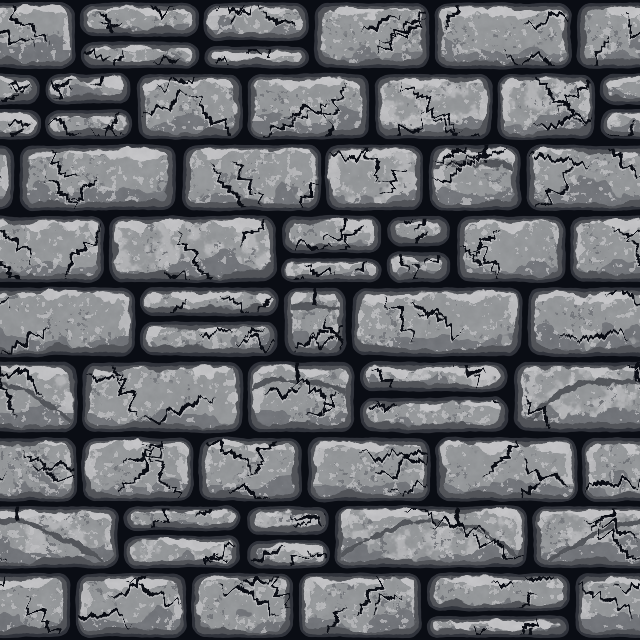
Give the GLSL for this texture, as a three.js fragment shader.

```glsl
varying vec2 vUv;

const vec3 MORTAR = vec3(0.04, 0.05, 0.08);
const vec3 RIM = vec3(0.19, 0.20, 0.23);
const vec3 BEVEL = vec3(0.32, 0.33, 0.35);
const vec3 SHADE = vec3(0.45, 0.46, 0.48);
const vec3 FACE = vec3(0.58, 0.59, 0.60);
const vec3 LIGHT = vec3(0.76, 0.76, 0.77);

float hash(vec2 p) {
  vec3 q = fract(vec3(p.xyx) * 0.1031);
  q += dot(q, q.yzx + 33.33);
  return fract((q.x + q.y) * q.z);
}

float noise(vec2 p) {
  vec2 i = floor(p), f = fract(p);
  f = f * f * (3.0 - 2.0 * f);
  return mix(mix(hash(i), hash(i + vec2(1, 0)), f.x),
             mix(hash(i + vec2(0, 1)), hash(i + 1.0), f.x), f.y);
}

// Fractal noise centred on zero
float fbm(vec2 p) {
  float sum = -0.47, amp = 0.5;
  for (int i = 0; i < 4; i++) {
    sum += amp * noise(p);
    p = p * 2.03 + 17.3;
    amp *= 0.5;
  }
  return sum;
}

float cover(float d) { return 1.0 - smoothstep(-0.0009, 0.0009, d); }

float roundBox(vec2 p, vec2 h, float r) {
  r = min(r, min(h.x, h.y));
  vec2 q = abs(p) - h + r;
  return length(max(q, 0.0)) + min(max(q.x, q.y), 0.0) - r;
}

// Stone count, first joint, cosine and sine drift of the joints
vec4 courseJoints(float row) {
  if (row < 1.0) return vec4(5, 0.115, -0.029, 0.0);
  if (row < 2.0) return vec4(4, 0.189, -0.085, 0.026);
  if (row < 3.0) return vec4(5, 0.124, -0.026, 0.0);
  if (row < 4.0) return vec4(4, 0.124, -0.033, 0.042);
  if (row < 5.0) return vec4(4, 0.215, -0.085, 0.06);
  if (row < 6.0) return vec4(5, 0.167, -0.007, 0.078);
  if (row < 7.0) return vec4(5, 0.026, 0.033, 0.033);
  if (row < 8.0) return vec4(6, 0.068, 0.007, -0.033);
  return vec4(5, 0.121, -0.022, 0.01);
}

// First stacked pair and number of pairs
vec2 courseSplits(float row) {
  if (row < 1.0) return vec2(3, 1);
  if (row < 2.0) return vec2(0, 2);
  if (row == 3.0) return vec2(2, 1);
  if (row == 4.0) return vec2(0, 1);
  if (row == 5.0) return vec2(1, 2);
  if (row == 7.0) return vec2(5, 2);
  return vec2(0, row == 8.0 ? 2.0 : 0.0);
}

float joint(float i, vec4 c) {
  float a = 6.28318 * i / c.x;
  return i / c.x + c.z * (1.0 - cos(a)) + c.w * sin(a);
}

vec3 stone(vec2 p, vec2 h, float id) {
  vec2 s = vec2(17.0, 31.0) * id;
  float wave = fbm(p * 28.0 + s), rough = fbm(p * 95.0 + s);
  float body = roundBox(p, h - 0.0045, 0.021) + wave * 0.007;
  float face = roundBox(p - vec2(0.0, 0.002), h - 0.0148, 0.014) + wave * 0.022 + rough * 0.007;
  float inside = cover(face);

  // Worn face with pale patches and a shaded foot
  float pale = step(0.8, hash(s + 3.0));
  vec3 top = mix(FACE, LIGHT, pale * 0.65 * smoothstep(-0.05, 0.12, fbm(p * 45.0 + s)));
  top = mix(top, SHADE, cover(p.y + h.y * 0.42 + fbm(p * 20.0 + s + 9.0) * 0.08));
  top = mix(top, SHADE, smoothstep(0.1, 0.17, fbm(p * 170.0 + s)) * smoothstep(0.0, 0.1, wave));
  top = mix(top, LIGHT, smoothstep(0.13, 0.18, fbm(p * 120.0 + s + 5.0)) * 0.7);

  // Chipped highlights along the upper and side edges
  float crest = h.y - 0.013 - p.y + fbm(p * 35.0 + s + 7.0) * 0.045;
  float flank = h.x - 0.018 - abs(p.x) + rough * 0.03 + wave * 0.03;
  top = mix(top, LIGHT, cover(crest - 0.006));
  top = mix(top, LIGHT, cover(flank - 0.0015) * step(-h.y * 0.4, p.y) * 0.8);

  vec3 col = mix(MORTAR, RIM, cover(body));
  col = mix(col, BEVEL, cover(body + 0.0048 + rough * 0.004));
  col = mix(col, top, inside);

  // Raised lip with a notch
  float lip = p.y - h.y * 0.45 + p.x * p.x * 3.0 + wave * 0.025;
  float lipped = step(0.68, hash(s + 11.0)) * step(0.035, h.y);
  col = mix(col, BEVEL, lipped * inside * cover(abs(lip) - 0.004 - rough * 0.01));
  float notch = abs(p.x - h.x * (hash(s) - 0.5) + rough * 0.012) - 0.0028;
  col = mix(col, MORTAR, lipped * cover(body) * cover(notch) * cover(-lip));

  // Jagged tapering cracks with lit lower edges
  for (int k = 0; k < 3; k++) {
    vec2 t = s + float(k) * 13.0;
    vec2 q = p - h * 1.5 * (vec2(hash(t + 1.0), hash(t + 2.0)) - 0.5);
    float a = (hash(t + 4.0) - 0.5) * 2.2;
    q = mat2(cos(a), -sin(a), sin(a), cos(a)) * q;
    float along = q.x / (h.y * (0.5 + 0.7 * hash(t + 6.0)));
    float line = q.y + fbm(vec2(q.x * 75.0, t.x)) * 0.045;
    float taper = max(1.0 - along * along, 0.0);
    float width = 0.003 * taper * (0.4 + noise(vec2(q.x * 160.0, t.y)));
    float part = cover(body + 0.004) * smoothstep(0.0, 0.15, taper);
    col = mix(col, LIGHT, part * inside * 0.7 * cover(abs(line + 0.004) - width * 0.6));
    col = mix(col, MORTAR, part * cover(abs(line) - width));
  }
  return col + rough * 0.06 * inside;
}

void main() {
  // Nine courses of slightly uneven height
  float y = vUv.y + 0.013 * exp(-pow((vUv.y - 0.3) / 0.15, 2.0));
  float row = min(floor(y * 9.0), 8.0);
  vec4 course = courseJoints(row);
  float x = fract(vUv.x - course.y), left = 0.0, right = 1.0, index = 0.0;
  for (int i = 0; i < 6; i++) {
    float a = joint(float(i), course), b = joint(float(i) + 1.0, course);
    if (float(i) < course.x && x >= a && x < b) { left = a; right = b; index = float(i); }
  }

  // Some stones are stacked pairs
  float id = row * 7.0 + index + 1.0;
  float low = row / 9.0, high = (row + 1.0) / 9.0;
  vec2 pairs = courseSplits(row);
  if (mod(index - pairs.x + course.x, course.x) < pairs.y) {
    float seam = mix(low, high, 0.38 + 0.2 * hash(vec2(id, 5.0)));
    if (y > seam) { low = seam; id += 70.0; } else high = seam;
  }
  vec2 size = vec2(right - left, high - low) * 0.5;
  gl_FragColor = vec4(stone(vec2(x - left, y - low) - size, size, id), 1.0);
}
```
